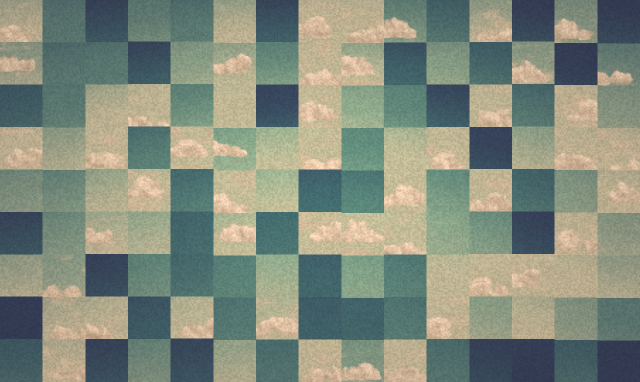
Give the GLSL for this pattern, as a Shadertoy shader.

```glsl
// Checkered mosaic of faded sky tiles, some holding warm cumulus clouds, with vignette and grain.
#define GRID vec2(15.0, 9.0)    // tiles across and down
#define CLOUD_SHARE 0.31        // fraction of tiles with a cloud
#define PARITY_BIAS 0.12        // checker tendency of clouds
#define ROW_JITTER 0.04         // vertical slip of each column, in tiles
#define TILE_GRADIENT 0.13      // tone change from tile top to bottom
#define EDGE_FADE 0.10          // tone lost towards the border
#define GRAIN_CELLS 270.0       // grain cells over the height
#define GRAIN_AMOUNT 0.15
#define SEED vec2(17.0, 43.0)

float hash(vec2 p) {
    vec3 q = fract(p.xyx * 0.1031);
    q += dot(q, q.yzx + 33.33);
    return fract((q.x + q.y) * q.z);
}

float noise(vec2 p) {
    vec2 i = floor(p), f = fract(p);
    f = f * f * (3.0 - 2.0 * f);
    return mix(mix(hash(i), hash(i + vec2(1, 0)), f.x),
               mix(hash(i + vec2(0, 1)), hash(i + vec2(1, 1)), f.x), f.y);
}

float fbm(vec2 p) {
    float sum = 0.0, amp = 0.53;
    for (int i = 0; i < 4; i++) {
        sum += amp * noise(p);
        p = mat2(1.6, 1.2, -1.2, 1.6) * p + 7.3;
        amp *= 0.5;
    }
    return sum;
}

// Sky colour from navy through teal and sage to tan
vec3 skyRamp(float tone) {
    vec3 col = mix(vec3(0.21, 0.24, 0.33), vec3(0.25, 0.35, 0.38), smoothstep(0.0, 0.25, tone));
    col = mix(col, vec3(0.36, 0.46, 0.43), smoothstep(0.22, 0.5, tone));
    col = mix(col, vec3(0.53, 0.57, 0.49), smoothstep(0.5, 0.75, tone));
    return mix(col, vec3(0.73, 0.67, 0.55), smoothstep(0.72, 0.95, tone));
}

// Cluster of puffs on a flat base: x is coverage, y is light
vec2 cumulus(vec2 p, vec2 id) {
    vec2 seed = id * 13.0;
    float base = mix(-0.12, 0.32, hash(id + 3.7));
    float middle = mix(0.15, 0.85, hash(id + 8.1));
    float body = -1.0;
    for (int i = 0; i < 7; i++) {
        vec2 k = id * 7.0 + float(i) * vec2(3.0, 5.0);
        float side = hash(k) * 2.0 - 1.0;
        float radius = mix(0.17, 0.32, hash(k + 1.3)) * (1.0 - 0.35 * abs(side));
        vec2 centre = vec2(middle + side * 0.42, base + radius * 0.5 + 0.16 * hash(k + 2.9) * (1.0 - abs(side)));
        body = max(body, 1.0 - length((p - centre) * vec2(0.85, 1.0)) / radius);
    }
    float billow = fbm(p * 5.0 + seed);
    float lit = billow - fbm(p * 5.0 + seed + vec2(0.35, 0.45));
    body -= 1.6 * smoothstep(0.06, -0.12, p.y - base);
    float coverage = smoothstep(-0.04, 0.26, body + (billow - 0.5) * 0.95);
    float light = 0.55 + 1.1 * (p.y - base - 0.15) + 1.3 * lit + 0.4 * (billow - 0.5);
    return vec2(coverage, clamp(light, 0.0, 1.0));
}

vec3 mosaic(vec2 uv) {
    // Tile index and local position
    vec2 cell = uv * GRID;
    cell.y += ROW_JITTER * (hash(vec2(floor(cell.x), 5.0)) - 0.5);
    vec2 tile = clamp(floor(cell), vec2(0.0), GRID - 1.0);
    vec2 p = cell - tile, id = tile + SEED;

    vec2 v = (uv - 0.5) * vec2(1.3, 1.05);
    float glow = exp(-4.0 * dot(v, v));
    float parity = mod(tile.x + tile.y, 2.0) - 0.5;
    bool cloudy = hash(id + 0.5) < CLOUD_SHARE + PARITY_BIAS * parity;

    // Sky of the tile
    float pick = hash(id * 1.7 + 11.0);
    float tone = cloudy ? mix(0.62, 1.05, sqrt(pick)) : pick * 0.96 + 0.06 * parity;
    tone += TILE_GRADIENT * (0.5 - p.y) - EDGE_FADE * (1.0 - glow) + 0.1 * glow;
    vec3 tint = mix(vec3(0.97, 0.96, 0.99), vec3(1.04, 1.20, 1.13), glow);
    vec3 col = skyRamp(tone) * mix(tint, vec3(1.03), smoothstep(0.7, 1.0, tone) * 0.7);

    // Thin haze, then the cloud itself
    float haze = smoothstep(0.5, 0.8, fbm(p * vec2(1.8, 4.5) + id * 5.0)) * smoothstep(0.5, 0.9, tone);
    col = mix(col, vec3(0.83, 0.71, 0.59), haze * (cloudy ? 0.65 : 0.15));
    if (cloudy) {
        vec2 cloud = cumulus(p, id);
        vec3 puff = mix(vec3(0.74, 0.63, 0.52), vec3(0.92, 0.80, 0.68), cloud.y);
        col = mix(col, puff * mix(0.95, 1.04, glow), cloud.x);
    }
    return col * mix(0.96, 1.03, glow);
}

void mainImage(out vec4 fragColor, in vec2 fragCoord) {
    // Four samples smooth the tile edges
    vec3 col = vec3(0.0);
    for (int i = 0; i < 4; i++) {
        vec2 offset = vec2(i % 2, i / 2) * 0.5 - 0.25;
        col += 0.25 * mosaic((fragCoord + offset) / iResolution.xy);
    }
    // Film grain
    float grain = noise(fragCoord / iResolution.y * GRAIN_CELLS) - 0.5;
    fragColor = vec4(col * (1.0 + GRAIN_AMOUNT * grain), 1.0);
}
```
